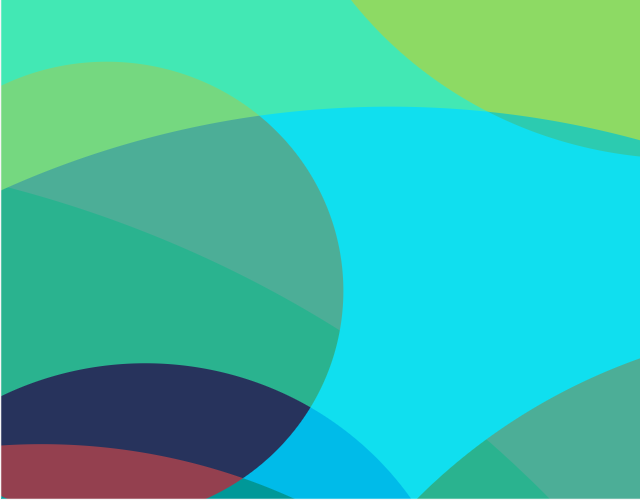
Write a Shadertoy shader that draws this background.

```glsl
// Overlapping flat translucent discs in mint, cyan, lime, navy and wine.

// Discs: centre x, centre y, radius, in canvas heights before the stretch
const float STRETCH = 1.033;  // horizontal widening of every disc
const vec3 LEFT_DISC   = vec3( 0.2065,  0.4183, 0.4583);
const vec3 RIGHT_DISC  = vec3( 1.6340, -0.7957, 1.1490);
const vec3 CYAN_HILL   = vec3( 0.7550, -0.9900, 1.7767);
const vec3 LIME_DISC   = vec3( 1.3243,  1.4958, 0.8133);
const vec3 GREEN_HILL  = vec3(-0.5715, -1.5572, 2.2600);
const vec3 NAVY_DISC   = vec3( 0.2812, -0.3508, 0.6243);
const vec3 WINE_HILL   = vec3( 0.0807, -1.0383, 1.1500);

// Colours in the open
const vec3 MINT    = vec3(0.260, 0.910, 0.706);
const vec3 CYAN    = vec3(0.063, 0.875, 0.937);
const vec3 LIME    = vec3(0.553, 0.855, 0.392);
const vec3 SEA     = vec3(0.173, 0.796, 0.690);
const vec3 AZURE   = vec3(0.000, 0.733, 0.914);
const vec3 TEAL    = vec3(0.000, 0.596, 0.596);

// Colours under the left and right discs
const vec3 LEAF    = vec3(0.459, 0.847, 0.502);
const vec3 SAGE    = vec3(0.298, 0.682, 0.592);
const vec3 EMERALD = vec3(0.165, 0.702, 0.561);
const vec3 NAVY    = vec3(0.153, 0.200, 0.361);
const vec3 WINE    = vec3(0.580, 0.251, 0.310);

// Pale margin along the left and bottom
const vec3 PAPER   = vec3(0.97);
const float MARGIN = 0.0025;

// Smooth coverage of a disc, one pixel wide at the rim
float cover(vec2 p, vec3 disc, float pixel) {
    float d = length(p - disc.xy) - disc.z;
    return clamp(0.5 - d / pixel, 0.0, 1.0);
}

void mainImage(out vec4 fragColor, in vec2 fragCoord) {
    float pixel = 1.0 / iResolution.y;
    vec2 uv = fragCoord * pixel;
    vec2 p = vec2(uv.x / STRETCH, uv.y);

    float hill = cover(p, CYAN_HILL, pixel);
    float lime = cover(p, LIME_DISC, pixel);
    float green = cover(p, GREEN_HILL, pixel);
    float navy = cover(p, NAVY_DISC, pixel);
    float wine = cover(p, WINE_HILL, pixel);
    float overlay = max(cover(p, LEFT_DISC, pixel), cover(p, RIGHT_DISC, pixel));

    // Open ground
    vec3 ground = mix(MINT, CYAN, hill);
    ground = mix(ground, mix(LIME, SEA, hill), lime);
    ground = mix(ground, AZURE, navy);
    ground = mix(ground, TEAL, wine);

    // Ground as tinted by the overlay discs
    vec3 tinted = mix(LEAF, mix(SAGE, EMERALD, green), hill);
    tinted = mix(tinted, NAVY, navy);
    tinted = mix(tinted, WINE, wine);

    vec3 color = mix(ground, tinted, overlay);

    // Margin
    float inside = clamp(0.5 + (min(uv.x, uv.y) - MARGIN) / pixel, 0.0, 1.0);
    fragColor = vec4(mix(PAPER, color, inside), 1.0);
}
```
